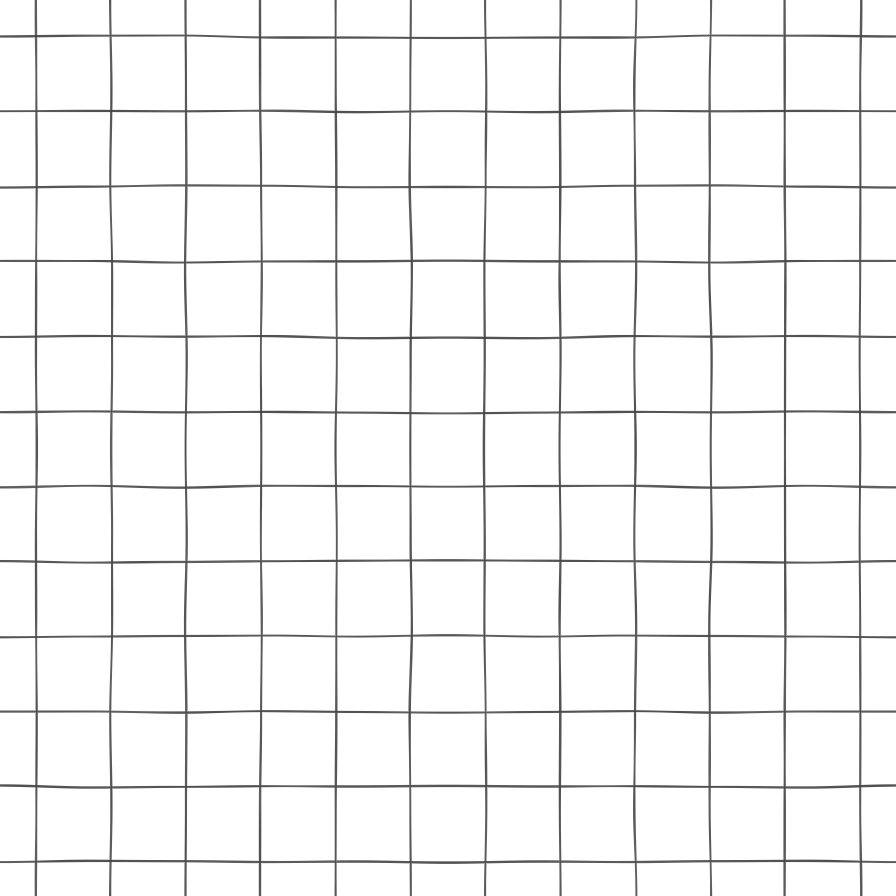
Write a WebGL 2 fragment shader that draws this pattern.

```glsl
#version 300 es
precision highp float;
// A hand-drawn 12 by 12 grid of thin grey pen lines on white paper.
// Each line is a distance to its own path, bent by smooth noise that is mirrored
// about the middle of the canvas; pen width and tone drift along the way.

uniform vec2 u_resolution;
out vec4 fragColor;

const vec3 PAPER = vec3(1.0);
const vec3 INK = vec3(0.31);
const float LINES = 12.0;
const float PEN_WIDTH = 0.00245;
const float BOW = 0.0022;      // broad bend of a whole line
const float TREMOR = 0.0013;   // smaller wavering of the hand

// Integer hash of a lattice cell, 0 to 1
float hash(ivec2 cell) {
    uint h = uint(cell.x) * 1597334677u ^ uint(cell.y) * 3812015801u;
    h = (h ^ (h >> 16)) * 2146121005u;
    h = (h ^ (h >> 15)) * 2221713035u;
    return float((h ^ (h >> 16)) >> 8) / 16777216.0;
}

// Smooth noise along one line, -1 to 1
float lineNoise(float t, int seed) {
    int cell = int(floor(t));
    float a = hash(ivec2(cell, seed));
    float b = hash(ivec2(cell + 1, seed));
    return mix(a, b, smoothstep(0.0, 1.0, fract(t))) * 2.0 - 1.0;
}

// Ink coverage of one family of parallel lines
float penLines(float across, float along, float first, float spacing,
               float pixel, int family) {
    float index = clamp(round((across - first) / spacing), 0.0, LINES - 1.0);
    int seed = family + int(index) * 4;
    float mirrored = abs(along - 0.5);

    // Path of the nearest line
    float bend = BOW * (hash(ivec2(91, seed)) - 0.5)
                     * (1.0 - smoothstep(0.0, 0.3, mirrored));
    float waver = TREMOR * lineNoise(mirrored * 10.0, seed + 1);
    float path = first + index * spacing + bend + waver;

    // Pen pressure
    float width = PEN_WIDTH * (1.0 + 0.16 * lineNoise(mirrored * 17.0, seed + 2));
    float tone = 0.95 + 0.05 * lineNoise(mirrored * 23.0, seed + 3);

    float edge = 0.5 * width - abs(across - path);
    return tone * clamp(edge / pixel + 0.5, 0.0, 1.0);
}

void main() {
    vec2 uv = gl_FragCoord.xy / u_resolution;
    vec2 pixel = 1.0 / u_resolution;

    float vertical = penLines(uv.x, uv.y, 0.0404, 0.0836, pixel.x, 100);
    float horizontal = penLines(uv.y, uv.x, 0.0385, 0.0837, pixel.y, 300);

    // Crossings read slightly darker than single strokes
    float ink = max(vertical, horizontal) + 0.08 * vertical * horizontal;
    fragColor = vec4(mix(PAPER, INK, ink), 1.0);
}
```
